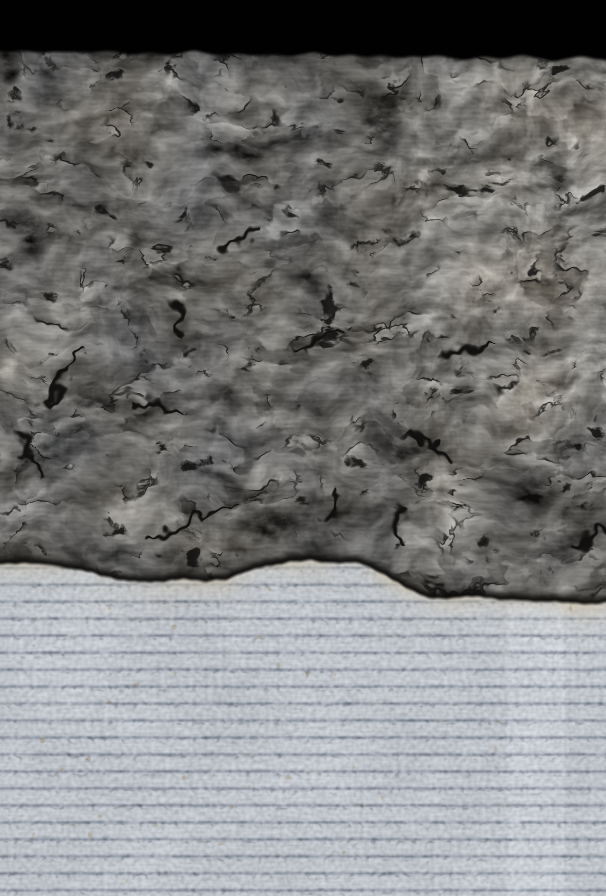
This texture is drawn by a Shadertoy shader. Its source:

```glsl
const float ASPECT = 0.676;         // width over height
const float RULE_GAP = 0.01895;     // spacing of the ruled lines
const float RULE_START = 0.6905;
const float RULE_WIDTH = 0.0020;
const vec2 STRIP = vec2(0.566, 0.629);
const vec3 PAPER = vec3(0.755, 0.775, 0.80);
const vec3 SCORCH = vec3(0.79, 0.75, 0.67);
const vec3 SOOT = vec3(0.05, 0.048, 0.043);
const vec3 ASH_DARK = vec3(0.13, 0.125, 0.118);
const vec3 ASH_LIGHT = vec3(0.74, 0.735, 0.72);

// Main fissures: start xy, end xy, measured from the top left
const vec4 FISSURES[12] = vec4[12](
    vec4(.163, .602, .267, .560), vec4(.025, .490, .045, .527),
    vec4(.054, .450, .091, .391), vec4(.150, .451, .206, .458),
    vec4(.197, .341, .203, .371), vec4(.254, .276, .289, .254),
    vec4(.326, .387, .391, .365), vec4(.456, .484, .503, .510),
    vec4(.443, .570, .449, .609), vec4(.365, .575, .378, .550),
    vec4(.495, .397, .547, .385), vec4(.640, .612, .677, .592));
// Soft soot stains: centre xy, radii
const vec4 STAINS[12] = vec4[12](
    vec4(.312, .580, .050, .014), vec4(.585, .546, .034, .020),
    vec4(.108, .453, .036, .016), vec4(.262, .170, .050, .016),
    vec4(.417, .130, .028, .030), vec4(.025, .260, .018, .028),
    vec4(.156, .261, .014, .011), vec4(.458, .497, .036, .016),
    vec4(.012, .080, .014, .022), vec4(.340, .313, .020, .006),
    vec4(.253, .444, .013, .011), vec4(.625, .190, .014, .022));

vec2 gradientAt(vec2 cell) {
    vec3 h = fract(cell.xyx * vec3(.1031, .1030, .0973));
    h += dot(h, h.yzx + 33.33);
    float a = 6.2832 * fract((h.x + h.y) * h.z);
    return vec2(cos(a), sin(a));
}

float noise(vec2 p) {
    vec2 i = floor(p), f = p - i;
    vec2 u = f * f * f * (f * (f * 6. - 15.) + 10.);
    vec2 e = vec2(0, 1);
    float low = mix(dot(gradientAt(i), f), dot(gradientAt(i + e.yx), f - e.yx), u.x);
    float high = mix(dot(gradientAt(i + e), f - e), dot(gradientAt(i + e.yy), f - e.yy), u.x);
    return 1.4 * mix(low, high, u.y);
}

float fbm(vec2 p) {
    float sum = 0., amp = .5;
    for (int i = 0; i < 5; i++) {
        sum += amp * noise(p);
        p = mat2(1.6, 1.2, -1.2, 1.6) * p + 7.3;
        amp *= .5;
    }
    return sum;
}

float glow(vec2 offset, float radius) {
    return exp(-dot(offset, offset) / (radius * radius));
}

// Curled flakes: x is the lit or shaded lip, y is the open crack
vec2 flakes(vec2 p, float width, float cover) {
    float n = fbm(p);
    float gate = smoothstep(0., .3, noise(p * .9 + 31.) + cover);
    float lip = -n / (abs(n) + width) * exp(-abs(n) * 7.);
    return gate * vec2(lip, 1. - smoothstep(0., width, abs(n)));
}

float burnEdge(float x) {
    float y = .628 + .019 * smoothstep(.05, .15, x) - .021 * smoothstep(.22, .33, x);
    y += .040 * smoothstep(.39, .49, x) + .005 * smoothstep(.55, .62, x);
    return y + .004 * noise(vec2(x * 22., 3)) + .0015 * noise(vec2(x * 85., 8));
}

vec3 paperColor(vec2 p, float below) {
    float grain = .05 * fbm(p * 7.) + .03 * noise(p * vec2(30, 330)) + .06 * noise(p * 190.);
    vec3 col = PAPER + grain;
    // Soft, broken ruled lines over fainter specks of ink
    float row = (p.y - RULE_START) / RULE_GAP;
    float rule = (fract(row + .5) - .5) * RULE_GAP / RULE_WIDTH;
    float ink = .17 + .08 * noise(vec2(p.x * 40., floor(row + .5) * 3.7)) + .1 * noise(p * 150.);
    col -= ink * exp(-rule * rule) * vec3(1, .95, .85);
    float speckle = smoothstep(.1, .6, noise(p * vec2(150, 190)));
    col -= .12 * speckle * exp(-abs(rule - 1.5) * .5);
    // Pale vertical strip
    float strip = smoothstep(-.003, .003, p.x - STRIP.x) * smoothstep(-.002, .002, STRIP.y - p.x);
    col += .035 * strip + .03 * exp(-abs(p.x - STRIP.y) / .002);
    // Warm scorch and scattered rust specks
    float warm = exp(-below / .014) * (.7 + .6 * noise(p * 18.));
    col = mix(col, SCORCH, clamp(warm, 0., 1.));
    float rust = smoothstep(.6, .85, noise(p * 95. + 5.));
    return col - rust * vec3(.05, .09, .15);
}

vec3 ashColor(vec2 p, float above) {
    vec2 warp = vec2(fbm(p * 9.), fbm(p * 9. + 40.));
    vec2 q = p + .03 * warp;
    float rightSide = smoothstep(.36, .58, p.x) * (1. - smoothstep(.42, .58, p.y));
    // Broad tone, fibres and creased relief
    float tone = .45 + .30 * fbm(q * vec2(9, 15)) + .42 * fbm(q * vec2(24, 50));
    tone += .07 * noise(p * vec2(50, 260)) + .17 * rightSide;
    vec2 light = vec2(.004, .007);
    float creases = fbm(q * 24.) - fbm((q + light) * 24.);
    float folds = fbm(q * 13.) - fbm((q + 1.5 * light) * 13.);
    tone += creases * mix(.3, .6, rightSide) + .42 * folds;
    tone += .22 * glow(p - vec2(.03, .39), .06) + .20 * glow(p - vec2(.49, .592), .05);
    tone += .14 * glow(p - vec2(.25, .1), .07);
    vec2 large = flakes(q * vec2(10, 16), .045, .06);
    vec2 small = flakes(q * vec2(21, 29) + 12., .065, .0);
    tone += .30 * large.x + .24 * small.x;
    float dark = max(large.y * .85, small.y * .75) * smoothstep(-.2, .35, noise(p * 34.));
    // Small charred pockets
    float pocket = fbm(q * vec2(26, 40) + 60.) + .25 * noise(p * 12.);
    dark = max(dark, .85 * smoothstep(.34, .52, pocket));
    // Fissures with ragged outlines
    vec2 ragged = p + .010 * vec2(noise(p * 38.), noise(p * 38. + 9.))
                + .006 * vec2(noise(p * 95.), noise(p * 95. + 17.));
    for (int i = 0; i < 12; i++) {
        vec4 f = FISSURES[i];
        vec2 along = f.zw - f.xy, from = ragged - f.xy;
        float h = clamp(dot(from, along) / dot(along, along), 0., 1.);
        float d = length(from - along * h);
        float w = mix(.0068, .0022, h) * (1. + .9 * noise(p * 50.));
        w *= mix(1.3, .75, smoothstep(.03, .09, length(along)));
        dark = max(dark, .95 * (1. - smoothstep(w * .2, w * 1.15, d)));
        tone -= .10 * exp(-d / .010);
    }
    for (int i = 0; i < 12; i++) {
        vec2 d = (p + .03 * warp - STAINS[i].xy) / STAINS[i].zw;
        dark = max(dark, glow(d, .9) * (.7 + 1.3 * fbm(p * vec2(35, 60))));
    }
    // Char thickens toward the burnt rim
    tone -= .14 * exp(-above / .022);
    vec3 col = mix(ASH_DARK, ASH_LIGHT, clamp(tone, -.1, 1.1));
    col += vec3(.014, .004, -.014) * (noise(p * 11. + 3.) + .5 * rightSide);
    col = mix(col, SOOT, clamp(dark, 0., 1.));
    return mix(col, SOOT, .9 * exp(-pow(above / .0065, 2.)));
}

void mainImage(out vec4 fragColor, in vec2 fragCoord) {
    vec2 uv = fragCoord / iResolution.xy;
    vec2 p = vec2(uv.x * ASPECT, 1. - uv.y);
    float px = 1. / iResolution.y;
    float below = p.y - burnEdge(p.x);
    vec3 ash = ashColor(p, max(-below, 0.));
    vec3 paper = paperColor(p, max(below, 0.));
    vec3 col = mix(ash, paper, smoothstep(-.001, .0035 + px, below));
    // Black void above the sheet
    float top = p.y - .056 - .009 * uv.x - .005 * noise(vec2(p.x * 30., 1));
    col *= 1. - .4 * exp(-max(top, 0.) / .012);
    col = mix(vec3(.004), col, smoothstep(-.002, .003 + px, top));
    fragColor = vec4(clamp(col, 0., 1.), 1.);
}
```
